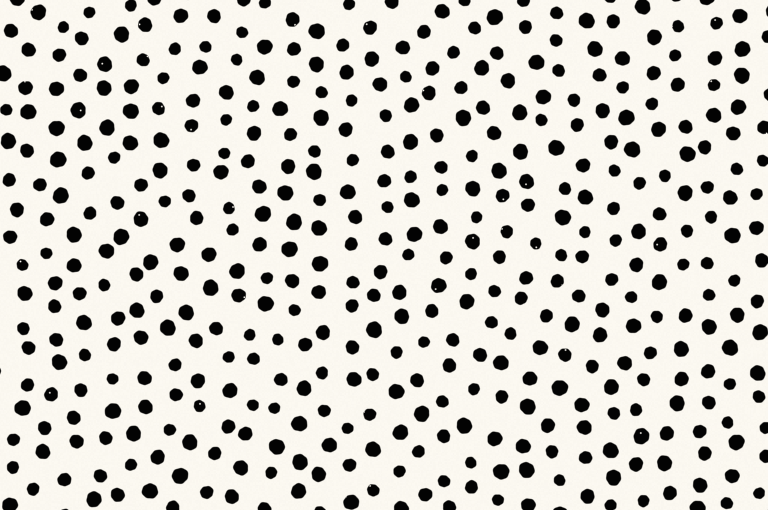
A Shadertoy shader for this pattern:

```glsl
// Hand-inked black dots in a loosely swirling honeycomb on cream paper.

const vec3 PAPER = vec3(0.984, 0.972, 0.942);
const vec3 INK = vec3(0.012);
const vec2 CELL = vec2(0.0545, 0.0635);   // column width, dot spacing in a column

// Sine-free hash: three values in 0..1
vec3 hash3(vec2 cell, float salt) {
    vec3 p = fract(vec3(cell + 71.0, salt) * vec3(0.1031, 0.1030, 0.0973));
    p += dot(p, p.yxz + 33.33);
    return fract((p.xxy + p.yxx) * p.zyx);
}

// Wavy shear along one of three directions; the opposite side undoes it
vec2 shear(vec2 p, int i, float side) {
    float n = float(i);
    float angle = 0.4 + 2.1 * n;
    vec2 along = vec2(cos(angle), sin(angle));
    vec2 across = vec2(-along.y, along.x);
    float wave = sin((7.0 + 2.3 * n) * dot(p, across) + 1.7 * n + 0.6);
    return p + side * 0.023 * wave * along;
}

vec2 warp(vec2 p) {
    for (int i = 0; i < 3; i++) p = shear(p, i, 1.0);
    return p;
}

vec2 unwarp(vec2 p) {
    for (int i = 2; i >= 0; i--) p = shear(p, i, -1.0);
    return p;
}

// Signed distance to the slightly ragged dot that belongs to a cell
float dotDistance(vec2 p, vec2 cell) {
    vec3 place = hash3(cell, 3.0);
    vec3 shape = hash3(cell, 19.0);
    vec3 flaw = hash3(cell, 41.0);

    // Every second column is raised by half a step
    vec2 centre = cell + 0.5 + vec2(0.0, 0.5 * mod(cell.x, 2.0));
    centre += 0.38 * (place.xy - 0.5);
    vec2 q = p - warp(centre * CELL);

    // Uneven outline
    float radius = 0.0111 + 0.0046 * place.z;
    float a = atan(q.y, q.x);
    float ripple = 0.035 * sin(2.0 * a + 6.28 * shape.x)
                 + 0.025 * sin(3.0 * a + 6.28 * shape.y)
                 + 0.022 * sin(7.0 * a + 6.28 * shape.z);
    float d = length(q) - radius * (1.0 + ripple);

    // A few dots have a pinhole or a nick in the rim
    if (flaw.x < 0.1) {
        float turn = 6.28 * flaw.y;
        vec2 hole = radius * (0.3 + 0.75 * flaw.z) * vec2(cos(turn), sin(turn));
        d = max(d, 0.0016 - length(q - hole));
    }
    return d;
}

void mainImage(out vec4 fragColor, in vec2 fragCoord) {
    vec2 p = fragCoord / iResolution.y;
    vec2 home = floor(unwarp(p) / CELL);

    // Nearest dot among the neighbouring cells
    float d = 1.0;
    for (int y = -1; y <= 1; y++)
        for (int x = -1; x <= 1; x++)
            d = min(d, dotDistance(p, home + vec2(x, y)));

    // Soft ink edge over faintly grained paper
    float soft = max(0.0017, 0.6 / iResolution.y);
    float ink = 1.0 - smoothstep(-soft, soft, d);
    float grain = hash3(floor(p * 340.0), 7.0).x - 0.5;
    fragColor = vec4(mix(PAPER + 0.012 * grain, INK, ink), 1.0);
}
```
